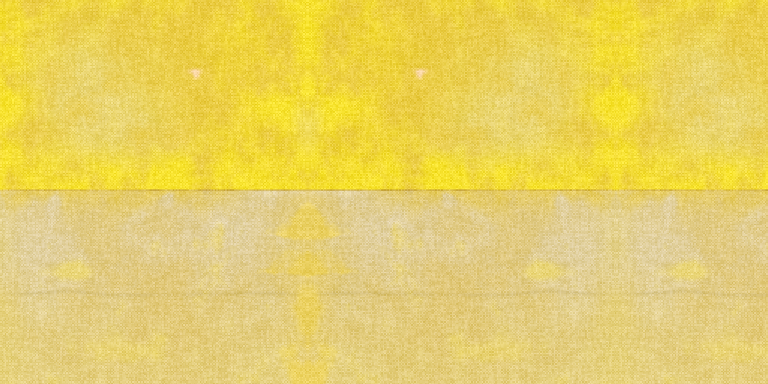
A WebGL 1 fragment shader for this background:

```glsl
precision highp float;
// Mirrored yellow paint stains on grainy canvas, split by a horizontal seam.
uniform vec2 u_resolution;

const float AXIS = 0.802;   // half of the mirror period
const float SEAM = 0.505;   // height of the seam

const vec3 LEMON = vec3(0.97, 0.89, 0.18);
const vec3 GOLD = vec3(0.92, 0.80, 0.26);
const vec3 STRAW = vec3(0.91, 0.83, 0.46);
const vec3 SAND = vec3(0.88, 0.79, 0.50);
const vec3 CHALK = vec3(0.88, 0.82, 0.66);
const vec3 OCHRE = vec3(0.88, 0.77, 0.44);
const vec3 BUTTER = vec3(0.94, 0.86, 0.42);
const vec3 PINK = vec3(0.99, 0.86, 0.68);
const vec3 BROWN = vec3(0.74, 0.59, 0.22);

float hash(vec2 p) {
  vec3 q = fract(p.xyx * 0.1031);
  q += dot(q, q.yzx + 33.33);
  return fract((q.x + q.y) * q.z);
}

float noise(vec2 p) {
  vec2 i = floor(p), f = fract(p);
  f = f * f * (3.0 - 2.0 * f);
  float low = mix(hash(i), hash(i + vec2(1.0, 0.0)), f.x);
  float high = mix(hash(i + vec2(0.0, 1.0)), hash(i + 1.0), f.x);
  return mix(low, high, f.y);
}

float fbm(vec2 p) {
  float sum = 0.0, amp = 0.5;
  for (int i = 0; i < 5; i++) {
    sum += amp * noise(p);
    p = p * 2.03 + 17.3;
    amp *= 0.58;
  }
  return sum;
}

// Soft elliptical stain
float stain(vec2 p, vec2 center, vec2 radius) {
  vec2 q = (p - center) / radius;
  return exp(-dot(q, q));
}

// Stain with a ragged, worn edge
float patchShape(vec2 p, vec2 center, vec2 radius, float rough) {
  return smoothstep(0.1, 0.85, stain(p, center, radius) + rough * 1.1);
}

// Ragged triangle on the axis, widest at its base
float peak(vec2 p, float base, vec2 size, float rough) {
  float h = (p.y - base) / size.y;
  float side = 1.0 - p.x / size.x - max(h, -4.0 * h);
  return smoothstep(-0.25, 0.35, side + rough * 1.2);
}

vec3 upperField(vec2 p, float rough) {
  vec3 col = mix(GOLD, LEMON, clamp(0.25 + rough * 1.8, 0.0, 1.0));
  col = mix(col, GOLD, 0.75 * stain(p, vec2(0.27, 0.84), vec2(0.18, 0.17)));
  float pale = stain(p, vec2(0.56, 0.76), vec2(0.18, 0.17));
  pale += 0.5 * stain(p, vec2(0.46, 0.63), vec2(0.16, 0.08));
  col = mix(col, STRAW, clamp(pale * (0.9 + 1.8 * rough), 0.0, 1.0));
  // Bright glow on the mirror axes and above the seam
  float glow = 0.9 * stain(p, vec2(0.0, 0.71), vec2(0.12, 0.11));
  glow += 0.55 * stain(p, vec2(0.0, 0.95), vec2(0.05, 0.25));
  glow += 0.7 * stain(p, vec2(0.82, 0.80), vec2(0.08, 0.36));
  glow += 0.75 * stain(p, vec2(0.28, 0.54), vec2(0.27, 0.055));
  glow += 0.5 * exp(-abs(p.y - SEAM) / 0.03);
  col = mix(col, LEMON, clamp(glow * (1.0 + 2.5 * rough) + rough * 0.5, 0.0, 1.0));
  // Pale heart of the central glow
  return mix(col, BUTTER, 0.7 * stain(p, vec2(0.0, 0.66), vec2(0.04, 0.06)));
}

vec3 lowerField(vec2 p, float rough) {
  vec3 col = mix(SAND, CHALK, clamp(0.35 + rough * 2.2, 0.0, 1.0));
  col = mix(col, CHALK, 0.7 * stain(p, vec2(0.20, 0.39), vec2(0.15, 0.10)));
  col = mix(col, CHALK, 0.75 * stain(p, vec2(0.78, 0.37), vec2(0.15, 0.13)));
  col = mix(col, OCHRE, 0.6 * stain(p, vec2(0.36, 0.16), vec2(0.22, 0.20)));
  col = mix(col, STRAW, (0.5 + rough) * smoothstep(0.34, 0.0, p.y));
  col = mix(col, STRAW, 0.6 * stain(p, vec2(0.82, 0.2), vec2(0.06, 0.4)));
  // Golden figure along the central axis
  float figure = peak(p, 0.39, vec2(0.10, 0.09), rough);
  figure = max(figure, peak(p, 0.29, vec2(0.12, 0.08), rough));
  figure = max(figure, patchShape(p, vec2(0.0, 0.20), vec2(0.07, 0.09), rough));
  figure = max(figure, patchShape(p, vec2(0.0, 0.05), vec2(0.045, 0.16), rough));
  figure = max(figure, 0.5 * stain(p, vec2(0.0, 0.25), vec2(0.06, 0.3)));
  col = mix(col, vec3(0.93, 0.82, 0.32), 0.75 * figure);
  // Pale yellow brush streaks
  float streak = patchShape(p, vec2(0.615, 0.29), vec2(0.075, 0.022), rough);
  streak += 0.7 * patchShape(p, vec2(0.51, 0.09), vec2(0.13, 0.035), rough);
  col = mix(col, BUTTER, 0.65 * min(streak, 1.0));
  // Broken paint bleeding down from the seam
  float reach = 0.01 + 0.11 * noise(vec2(p.x * 26.0, 3.0));
  float bleed = smoothstep(reach, 0.0, SEAM - p.y + rough * 0.06);
  bleed *= smoothstep(0.10, 0.30, p.x) * clamp(0.75 + 2.5 * rough, 0.0, 1.0);
  return mix(col, GOLD, 0.75 * bleed);
}

// Fine speckle, checked weave and faint threads, centered on zero
float grain(vec2 p) {
  vec2 cell = floor(p * 256.0);
  float threads = noise(p * vec2(190.0, 30.0)) + noise(p * vec2(30.0, 190.0) + 40.0);
  float check = mod(cell.x + cell.y, 2.0) - 0.5;
  return 0.7 * (threads - 1.0) + 1.5 * (hash(cell + 90.0) - 0.5) + 0.5 * check;
}

void main() {
  vec2 uv = gl_FragCoord.xy / u_resolution;
  vec2 p = vec2(abs(mod(uv.x * 2.0, 2.0 * AXIS) - AXIS), uv.y);
  float pixel = 1.0 / u_resolution.y;

  // Ragged paint: warp the stains and vary their strength
  vec2 drift = vec2(fbm(p * 11.0), fbm(p * 11.0 + 31.0)) - 0.55;
  vec2 q = p + drift * vec2(0.08, 0.045);
  float rough = fbm(p * vec2(18.0, 14.0) + 7.0) - 0.55;

  vec3 upper = upperField(vec2(q.x, max(q.y, SEAM)), rough);
  // Small pale flecks
  float fleck = stain(p, vec2(0.294, 0.814), vec2(0.016, 0.007));
  fleck += stain(p, vec2(0.291, 0.804), vec2(0.008, 0.009));
  upper = mix(upper, PINK, min(fleck, 0.95));
  vec3 lower = lowerField(vec2(q.x, min(mix(p.y, q.y, 0.6), SEAM)), rough);
  // Faint wavering fold in the cloth
  float foldY = 0.232 + 0.01 * noise(vec2(p.x * 8.0, 5.0));
  float fold = stain(p, vec2(p.x, foldY), vec2(1.0, 0.005));
  lower -= 0.05 * fold * noise(p * vec2(14.0, 1.0));
  vec3 col = mix(lower, upper, smoothstep(-pixel, pixel, p.y - SEAM));

  // Broken dark thread along the seam
  float line = 1.0 - smoothstep(0.0, 0.001 + pixel, abs(p.y - SEAM));
  col = mix(col, BROWN, line * (0.15 + 0.75 * noise(p * vec2(30.0, 1.0))));
  col += grain(p) * vec3(0.036, 0.044, 0.09);
  gl_FragColor = vec4(clamp(col, 0.0, 1.0), 1.0);
}
```
